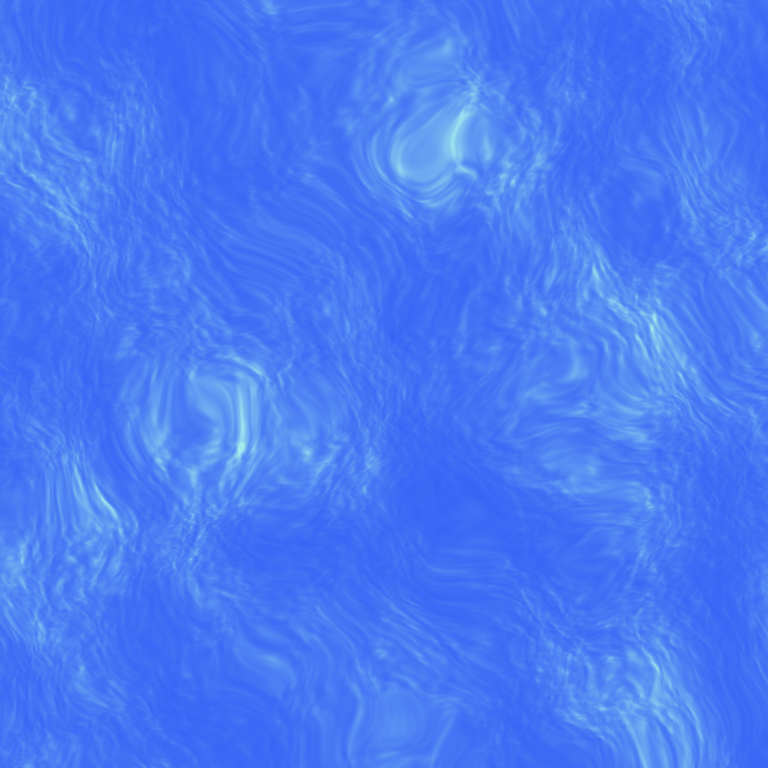
This texture is drawn by a WebGL 2 fragment shader. Its source:

```glsl
#version 300 es
precision highp float;
// Rippled blue water with soft bright patches and fine slanted glints.

uniform vec2 u_resolution;
out vec4 fragColor;

const float TAU = 6.2831853;

float hash(vec2 cell) {
  return fract(sin(dot(cell, vec2(127.1, 311.7))) * 43758.5453);
}

vec2 rotate(vec2 p, float angle) {
  float c = cos(angle), s = sin(angle);
  return vec2(c * p.x - s * p.y, s * p.x + c * p.y);
}

// Slope contribution of one lattice corner
float corner(vec2 cell, vec2 local, vec2 offset) {
  float angle = TAU * hash(cell + offset);
  return dot(vec2(cos(angle), sin(angle)), local - offset);
}

// Gradient noise, centred on zero
float noise(vec2 p) {
  vec2 cell = floor(p), f = fract(p);
  vec2 blend = f * f * f * (f * (f * 6.0 - 15.0) + 10.0);
  float low = mix(corner(cell, f, vec2(0, 0)), corner(cell, f, vec2(1, 0)), blend.x);
  float high = mix(corner(cell, f, vec2(0, 1)), corner(cell, f, vec2(1, 1)), blend.x);
  return mix(low, high, blend.y);
}

float fbm(vec2 p, int octaves, float gain) {
  float sum = 0.0, amplitude = 1.0;
  for (int i = 0; i < octaves; i++) {
    sum += amplitude * noise(p);
    p = rotate(p, 0.6) * 2.03 + vec2(17.3, 9.1);
    amplitude *= gain;
  }
  return sum;
}

// Bends the plane so that streaks curl instead of running straight
vec2 swirl(vec2 p, float scale, float amount) {
  vec2 q = p * scale;
  return p + amount * vec2(fbm(q + 3.7, 3, 0.5), fbm(q + 41.2, 3, 0.5));
}

// Turns the x axis along the streaks and stretches it
vec2 alongStreaks(vec2 p, float angle, float stretch) {
  vec2 q = rotate(p, -angle);
  return vec2(q.x / stretch, q.y);
}

// Relief of small ripples lit from one side
float ripples(vec2 p, vec2 lightOffset) {
  return fbm(p, 3, 0.6) - fbm(p + lightOffset, 3, 0.6);
}

// Deep blue rising to pale cyan
vec3 waterColor(float brightness) {
  const vec3 deep = vec3(0.21, 0.38, 0.962);
  const vec3 lift = vec3(0.78, 1.0, -0.06);
  return deep + lift * brightness;
}

void main() {
  vec2 p = gl_FragCoord.xy / u_resolution.y;
  vec2 bent = swirl(p, 2.6, 0.13);

  // Broad patches of light
  float patches = fbm(alongStreaks(bent, -0.9, 1.45) * 4.6 + 5.0, 5, 0.6);

  // Fine glints follow the same bent plane
  vec2 grain = alongStreaks(swirl(bent, 14.0, 0.012), -0.95, 1.4);
  float glints = ripples(grain * 46.0, vec2(0.12, 0.34));

  // The exponential makes glints stronger inside bright patches
  float level = 2.8 * patches + 1.6 * glints;
  float brightness = min(0.08 * exp(0.55 * level), 0.54);
  fragColor = vec4(waterColor(brightness), 1.0);
}
```
